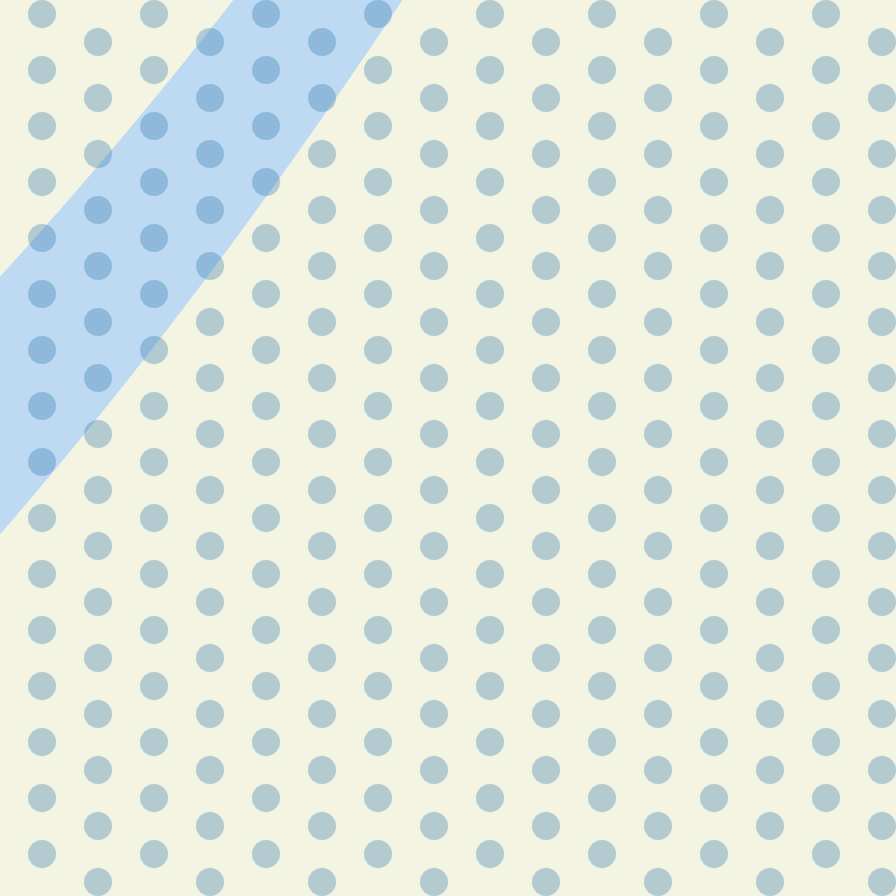
This pattern is drawn by a Shadertoy shader. Its source:

```glsl
// Staggered blue-grey polka dots on cream, crossed by a translucent pale blue band.

// Anti-aliased coverage: 1 where the signed value d is negative.
float coverage(float d) {
    return clamp(0.5 - d / length(vec2(dFdx(d), dFdy(d))), 0.0, 1.0);
}

// 16 columns of dots, every other column shifted by half a step.
float dotMask(vec2 uv, float pixel) {
    vec2 p = uv * 16.0 - 0.25;
    p.y += 0.5 * mod(floor(p.x), 2.0);
    float d = (length(fract(p) - 0.5) - 0.25) / 16.0;
    return smoothstep(0.75, -0.75, d / pixel);
}

// Gently bowed diagonal band between two parabolic edges.
float bandMask(vec2 uv) {
    float upper = 0.6914 + uv.x * (1.09 + 0.365 * uv.x);
    float lower = 0.4036 + uv.x * (1.153 + 0.389 * uv.x);
    return coverage(uv.y - upper) * coverage(lower - uv.y);
}

void mainImage(out vec4 fragColor, in vec2 fragCoord) {
    vec2 uv = fragCoord / iResolution.y;
    float dots = dotMask(uv, 1.0 / iResolution.y);

    // Dotted ground, plain and as tinted by the band
    vec3 plain = mix(vec3(0.957, 0.957, 0.89), vec3(0.698, 0.792, 0.817), dots);
    vec3 tinted = mix(vec3(0.745, 0.855, 0.949), vec3(0.56, 0.725, 0.86), dots);

    fragColor = vec4(mix(plain, tinted, bandMask(uv)), 1.0);
}
```
